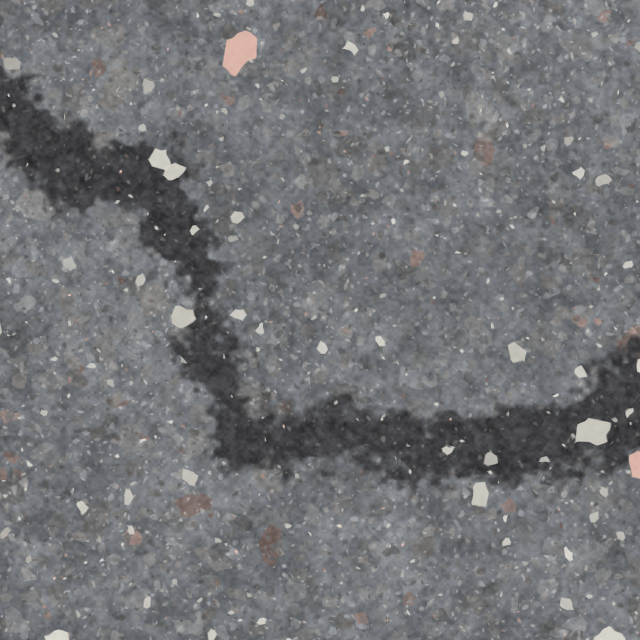
Reproduce this texture procedurally as a Shadertoy shader.

```glsl
// Weathered grey asphalt with mixed stones, pale pebbles and a dark winding crack.

const float TAU = 6.2831853;
const vec3 COOL_TINT = vec3(0.97, 1.0, 1.035);
const vec3 WARM_TINT = vec3(1.025, 1.0, 0.97);
const vec3 CREAM_TINT = vec3(1.01, 1.0, 0.95);
const vec3 RUST_TINT = vec3(1.17, 0.96, 0.89);
const vec3 TAR = vec3(0.235, 0.235, 0.245);

float hash(vec2 p) {
    return fract(sin(dot(p, vec2(127.1, 311.7))) * 43758.5453);
}

float noise(vec2 p) {
    vec2 i = floor(p), f = fract(p);
    f = f * f * (3.0 - 2.0 * f);
    float low = mix(hash(i), hash(i + vec2(1, 0)), f.x);
    float high = mix(hash(i + vec2(0, 1)), hash(i + vec2(1, 1)), f.x);
    return mix(low, high, f.y);
}

float fbm(vec2 p) {
    float sum = 0.0, weight = 0.5;
    for (int i = 0; i < 4; i++) {
        sum += weight * noise(p);
        p = p * 2.03 + 17.3;
        weight *= 0.5;
    }
    return sum / 0.9375;
}

// Signed distance to an irregular, slightly elongated six-sided stone.
float stoneDistance(vec2 p, float radius, vec2 id) {
    float turn = TAU * hash(id + 3.7), c = cos(turn), s = sin(turn);
    p = mat2(c, s, -s, c) * p;
    p.x *= mix(1.0, 1.6, hash(id + 5.1));
    float d = -1e3;
    for (int k = 0; k < 6; k++) {
        vec2 side = id + float(k) * 1.37;
        float angle = TAU * (float(k) + 0.6 * hash(side + 8.3)) / 6.0;
        float reach = radius * mix(0.7, 1.15, hash(side + 12.9));
        d = max(d, dot(p, vec2(cos(angle), sin(angle))) - reach);
    }
    return d;
}

// Lays one size of stones over a colour; radii are fractions of a grid cell.
vec3 scatter(vec3 color, vec2 uv, float cells, float share, vec2 radii,
             vec2 tones, float cream, float opacity, float seed) {
    vec2 p = uv * cells, cell = floor(p);
    float soft = cells * max(0.0018, 0.8 / iResolution.y);
    for (int y = -1; y <= 1; y++)
    for (int x = -1; x <= 1; x++) {
        vec2 here = cell + vec2(x, y), id = here + seed * 19.17;
        if (hash(id) > share) continue;
        vec2 center = here + vec2(hash(id + 1.3), hash(id + 2.9));
        float size = hash(id + 4.4);
        float radius = mix(radii.x, radii.y, size * size);
        float d = stoneDistance(p - center, radius, id);
        float tone = mix(tones.x, tones.y, hash(id + 6.6));
        vec3 tint = mix(COOL_TINT, WARM_TINT, hash(id + 7.8));
        tint = mix(tint, CREAM_TINT, cream);
        if (hash(id + 9.2) > 0.97) tint = RUST_TINT;
        float mask = smoothstep(soft, -soft, d);
        color = mix(color, tone * tint, mask * opacity);
    }
    return color;
}

// Signed distance to the crack; each knot holds position and half width.
float crackDistance(vec2 p) {
    vec3 knots[10] = vec3[10](
        vec3(-0.03, 0.86, 0.048), vec3(0.11, 0.74, 0.056),
        vec3(0.25, 0.72, 0.056), vec3(0.305, 0.57, 0.032),
        vec3(0.33, 0.44, 0.036), vec3(0.38, 0.31, 0.042),
        vec3(0.55, 0.32, 0.040), vec3(0.73, 0.29, 0.053),
        vec3(0.90, 0.32, 0.062), vec3(1.03, 0.38, 0.085));
    float d = 1e3;
    for (int i = 0; i < 9; i++) {
        vec3 a = knots[i], span = knots[i + 1] - a;
        float t = clamp(dot(p - a.xy, span.xy) / dot(span.xy, span.xy), 0.0, 1.0);
        d = min(d, length(p - a.xy - span.xy * t) - a.z - span.z * t);
    }
    return d;
}

void mainImage(out vec4 fragColor, in vec2 fragCoord) {
    vec2 uv = fragCoord / iResolution.y;
    vec2 wobble = vec2(noise(uv * 75.0), noise(uv * 75.0 + 41.0)) - 0.5;
    vec2 p = uv + 0.007 * wobble;

    // Grey binder and overlapping aggregate, coarse to fine
    vec3 color = COOL_TINT * mix(0.36, 0.56, fbm(uv * 28.0));
    color = scatter(color, p, 17.0, 0.75, vec2(0.25, 0.55), vec2(0.38, 0.57), 0.0, 0.7, 1.0);
    color = scatter(color, p, 36.0, 0.60, vec2(0.22, 0.52), vec2(0.36, 0.61), 0.0, 0.7, 2.0);
    color = scatter(color, p, 68.0, 0.50, vec2(0.20, 0.50), vec2(0.36, 0.66), 0.0, 0.7, 3.0);
    color = scatter(color, p, 125.0, 0.30, vec2(0.20, 0.45), vec2(0.34, 0.75), 0.2, 0.75, 4.0);
    color += 0.10 * (fbm(uv * 7.0) - 0.5);

    // Ragged tar-dark crack with loose grit inside
    float ragged = 0.07 * (fbm(uv * 24.0 + 9.0) - 0.5) + 0.035 * (noise(uv * 85.0) - 0.5);
    float crack = smoothstep(0.016, -0.014, crackDistance(p) + ragged);
    vec3 grit = TAR * mix(0.75, 1.3, fbm(uv * 60.0));
    grit = scatter(grit, p, 95.0, 0.25, vec2(0.15, 0.42), vec2(0.24, 0.50), 0.5, 0.75, 5.0);
    color = mix(color, grit, crack * 0.92);

    // Fine surface mottling
    color += 0.09 * (noise(uv * 110.0) - 0.5) + 0.07 * (noise(uv * 230.0) - 0.5);

    // Pale pebbles, small to large
    color = scatter(color, p, 52.0, 0.10, vec2(0.12, 0.28), vec2(0.66, 0.88), 0.7, 0.9, 6.0);
    color = scatter(color, p, 23.0, 0.10, vec2(0.16, 0.32), vec2(0.68, 0.90), 0.8, 0.92, 7.0);
    color = scatter(color, p, 8.0, 0.17, vec2(0.14, 0.32), vec2(0.74, 0.87), 1.0, 0.95, 8.0);
    color += 0.03 * (noise(uv * 130.0 + 5.0) - 0.5);

    fragColor = vec4(clamp(color, 0.0, 1.0), 1.0);
}
```
